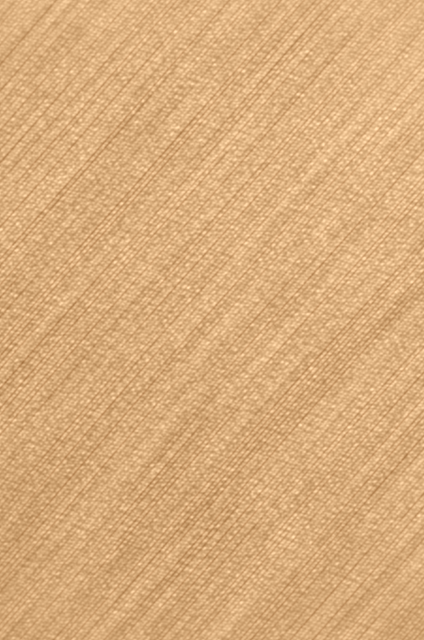
Reproduce this texture procedurally as a Shadertoy shader.

```glsl
// Golden woven cloth with fine diagonal threads, faint streaks and tiny stitches.
#define THREAD_ANGLE 48.5
#define THREADS 150.0
#define STITCHES 165.0
#define STITCH_DEPTH 0.125
#define RIDGE_DEPTH 0.02
#define STREAK_DEPTH 0.08
#define GROOVE_DEPTH 0.065
#define GRAIN_DEPTH 0.085
#define BASE_COLOR vec3(0.847, 0.677, 0.485)

const float TAU = 6.2831853;

vec2 hash2(vec2 cell) {
    vec3 h = fract(cell.xyx * vec3(0.1031, 0.1030, 0.0973));
    h += dot(h, h.yzx + 33.33);
    return fract((h.xx + h.yz) * h.zy);
}

// Smooth value noise, centred on zero.
float valueNoise(vec2 x) {
    vec2 cell = floor(x);
    vec2 f = fract(x);
    f = f * f * (3.0 - 2.0 * f);
    float low = mix(hash2(cell).x, hash2(cell + vec2(1, 0)).x, f.x);
    float high = mix(hash2(cell + vec2(0, 1)).x, hash2(cell + vec2(1, 1)).x, f.x);
    return mix(low, high, f.y) - 0.5;
}

// Cellular noise made of soft glints, one per stitch, with slightly uneven brightness.
float stitchGlints(vec2 x) {
    vec2 cell = floor(x);
    float glow = 0.0;
    for (int j = -1; j <= 1; j++) {
        for (int i = -1; i <= 1; i++) {
            vec2 neighbour = cell + vec2(i, j);
            vec2 jitter = (hash2(neighbour) - 0.5) * vec2(0.7, 0.25);
            float shine = 0.7 + 0.6 * hash2(neighbour + 57.0).y;
            vec2 offset = neighbour + 0.5 + jitter - x;
            glow += shine * exp(-5.0 * dot(offset, offset));
        }
    }
    return glow - 0.63;
}

void mainImage(out vec4 fragColor, in vec2 fragCoord) {
    vec2 p = fragCoord / iResolution.y;
    vec2 centred = p - 0.5 * iResolution.xy / iResolution.y;

    // Thread coordinates: x runs along, y counts threads; the cloth bends a little.
    float angle = radians(THREAD_ANGLE);
    vec2 along = vec2(cos(angle), sin(angle));
    vec2 q = vec2(dot(p, along), dot(p, vec2(-along.y, along.x)));
    q.y += 0.001 * sin(q.x * 9.0 + q.y * 5.0) + 0.02 * centred.y * centred.x;
    float row = q.y * THREADS;

    // Focus is softer toward the far corners.
    float focus = 1.0 - 0.4 * smoothstep(0.3, 0.65, length(centred));

    // Round ridges carrying slanted stitches.
    float ridge = -cos(TAU * row);
    float glints = stitchGlints(vec2(q.x * STITCHES + 0.45 * row, row));
    float tone = focus * (RIDGE_DEPTH * ridge + STITCH_DEPTH * glints);

    // Streaks: mostly single threads, some a few threads wide.
    float streak = valueNoise(vec2(q.x * 5.0, row));
    streak += 0.4 * valueNoise(vec2(q.x * 2.5 + 40.0, row * 0.45));
    streak += 0.4 * valueNoise(vec2(q.x * 28.0, row * 0.8 + 70.0));
    tone += STREAK_DEPTH * streak;

    // Long dark gaps between neighbouring threads.
    float valley = 0.5 - 0.5 * ridge;
    float gap = valueNoise(vec2(q.x * 3.0 + 90.0, floor(row + 0.5)));
    float groove = focus * valley * valley * smoothstep(-0.1, 0.4, gap);
    tone -= GROOVE_DEPTH * groove;

    // Fine fibre grain and soft patches.
    tone += GRAIN_DEPTH * focus * valueNoise(p * 340.0);
    tone += 0.02 * valueNoise(p * 14.0 + 20.0);

    // Light falls from the upper right.
    tone += dot(centred, vec2(0.045, 0.04)) + 0.01;

    // Shaded gaps turn slightly redder.
    vec3 color = BASE_COLOR + tone * vec3(0.96, 1.0, 1.0);
    color += groove * vec3(0.012, -0.004, -0.006);
    fragColor = vec4(clamp(color, 0.0, 1.0), 1.0);
}
```
